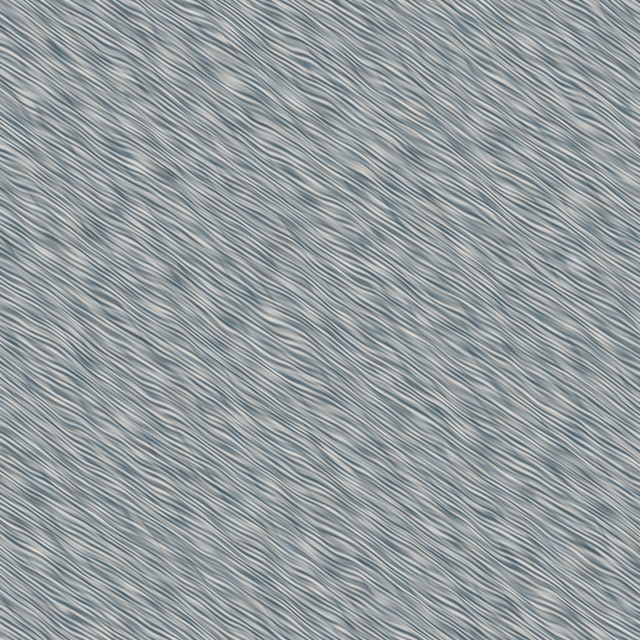
Write a Shadertoy shader that draws this texture.

```glsl
// Fine blue-grey fibres combed diagonally, gathered into wavy bundles.

const float TAU = 6.2831853;
const float FIBRE_ANGLE = -0.58;
const float BUNDLE_ANGLE = -0.94;
const float COARSE_FIBRES = 132.0;
const float FINE_FIBRES = 181.0;

const vec3 SHADOW_BLUE = vec3(0.25, 0.332, 0.375);
const vec3 PALE_FIBRE = vec3(0.91, 0.89, 0.868);
const vec3 WARM_TINT = vec3(0.022, 0.0, -0.018);

float hash(vec2 p) {
    vec3 q = fract(vec3(p.xyx) * 0.1031);
    q += dot(q, q.yzx + 33.33);
    return fract((q.x + q.y) * q.z);
}

float cornerSlope(vec2 cell, vec2 corner, vec2 local) {
    float angle = TAU * hash(cell + corner);
    return dot(vec2(cos(angle), sin(angle)), local - corner);
}

// Gradient noise, roughly -1 to 1
float gradientNoise(vec2 p) {
    vec2 cell = floor(p);
    vec2 f = p - cell;
    vec2 u = f * f * f * (f * (f * 6.0 - 15.0) + 10.0);
    float low = mix(cornerSlope(cell, vec2(0, 0), f), cornerSlope(cell, vec2(1, 0), f), u.x);
    float high = mix(cornerSlope(cell, vec2(0, 1), f), cornerSlope(cell, vec2(1, 1), f), u.x);
    return 1.4 * mix(low, high, u.y);
}

// Coordinates along (x) and across (y) a direction
vec2 alignTo(vec2 p, float angle) {
    vec2 along = vec2(cos(angle), sin(angle));
    return vec2(dot(p, along), dot(p, vec2(-along.y, along.x)));
}

// Sideways bending of the fibres where they join a steeper bundle
float bundleBend(vec2 bundle) {
    return 0.008 * gradientNoise(bundle * vec2(3.5, 16.0) + 31.0)
         + 0.0025 * gradientNoise(bundle * vec2(13.0, 40.0) + 67.0);
}

// One family of drifting parallel ridges, -1 to 1
float ridges(vec2 fibre, float count, float seed) {
    float drift = 0.45 * gradientNoise(fibre * vec2(15.0, 58.0) + seed);
    return sin(TAU * (fibre.y * count + drift));
}

// Two families that beat together, so strands fork, fade and end
float strands(vec2 fibre) {
    float breaks = gradientNoise(fibre * vec2(20.0, 165.0) + 211.0);
    return 0.25 * ridges(fibre, COARSE_FIBRES, 113.0)
         + 0.19 * ridges(fibre, FINE_FIBRES, 151.0)
         + 0.42 * breaks;
}

// Thin dark slivers between bundles
float gaps(vec2 bundle) {
    return smoothstep(0.3, 0.75, gradientNoise(bundle * vec2(15.0, 95.0) + 257.0));
}

void mainImage(out vec4 fragColor, in vec2 fragCoord) {
    vec2 uv = fragCoord / iResolution.y;
    vec2 bundle = alignTo(uv, BUNDLE_ANGLE);
    vec2 fibre = alignTo(uv, FIBRE_ANGLE);
    float bend = bundleBend(bundle);
    fibre.y += bend;

    // Light and shade
    float tone = 0.52 + strands(fibre);
    tone += 0.07 * gradientNoise(bundle * vec2(8.0, 50.0) + 301.0);
    tone -= 0.22 * gaps(bundle + vec2(0.0, 0.5 * bend));
    tone += 0.2 * smoothstep(0.6, 0.95, gradientNoise(fibre * vec2(24.0, 100.0) + 353.0));

    // Soft limits keep the darkest and palest fibres muted
    tone = 0.5 + 0.5 * tanh(1.85 * (tone - 0.5));
    vec3 colour = mix(SHADOW_BLUE, PALE_FIBRE, tone);
    colour += WARM_TINT * gradientNoise(fibre * vec2(18.0, 100.0) + 401.0);

    fragColor = vec4(colour, 1.0);
}
```
